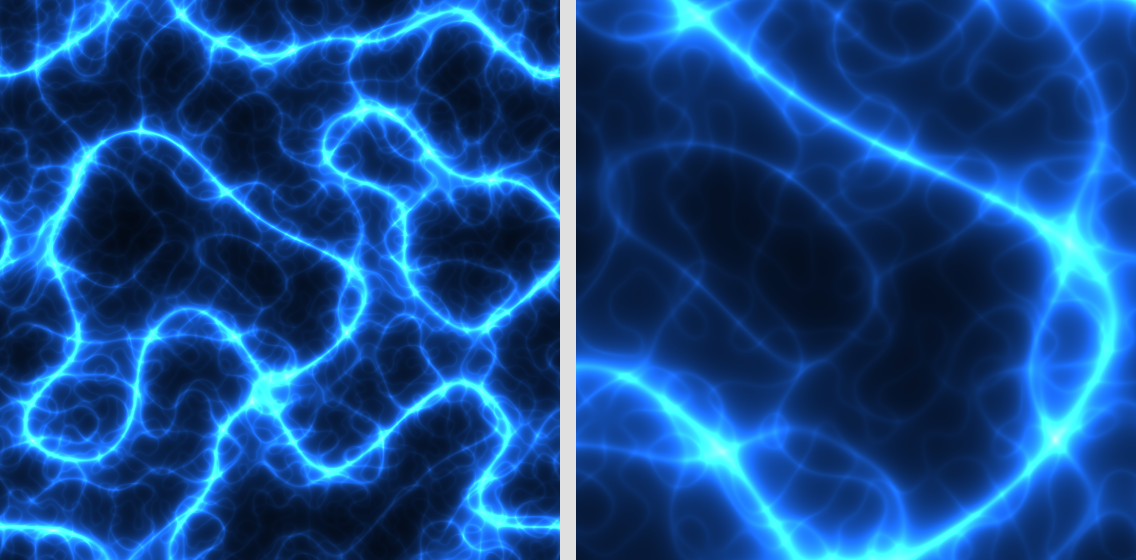
Left: the whole. Right: its middle third, enlarged.
This texture is drawn by a Shadertoy shader. Its source:

```glsl
// Tiling electric plasma: glowing blue filaments over near-black pockets.
// Each octave of wrapping gradient noise glows along its zero contour;
// the octave glows are multiplied, so that crossings burn white.

#define CELLS 4          // noise cells across the canvas, first octave
#define OCTAVES 4
#define GAIN 0.70        // overall brightness
#define FALLOFF 0.50     // glow exponent of the first octave
#define FALLOFF_DECAY 0.58
#define CORE 0.008       // half width of a filament core, in noise units
#define CORE_GROWTH 1.5
#define MID_LEVEL 0.13   // noise magnitude at which a glow is neutral
#define POCKET_DARK 1.5  // extra darkening away from the main filaments
#define TINT vec3(0.11, 0.44, 1.0)
#define SEED 23u

// Integer hash giving two values in 0..1
vec2 hash2(uvec3 key) {
    key = key * 1664525u + 1013904223u;
    for (int i = 0; i < 2; i++) {
        key.x += key.y * key.z;
        key.y += key.z * key.x;
        key.z += key.x * key.y;
        key ^= key >> 16u;
    }
    return vec2(key.xy & 0xffffu) / 65535.0;
}

// Slope at a lattice corner, projected on the offset from that corner
float cornerSlope(ivec2 corner, vec2 offset, int period, uint seed) {
    vec2 gradient = hash2(uvec3(uvec2(corner % period), seed)) - 0.5;
    return dot(normalize(gradient + 1e-5), offset);
}

// Gradient noise that repeats after a whole number of cells
float tiledNoise(vec2 p, int period, uint seed) {
    ivec2 cell = ivec2(floor(p));
    vec2 f = fract(p);
    vec2 blend = f * f * f * (f * (f * 6.0 - 15.0) + 10.0);
    ivec2 right = ivec2(1, 0), up = ivec2(0, 1);
    float low = mix(cornerSlope(cell, f, period, seed),
                    cornerSlope(cell + right, f - vec2(right), period, seed), blend.x);
    float high = mix(cornerSlope(cell + up, f - vec2(up), period, seed),
                     cornerSlope(cell + 1, f - 1.0, period, seed), blend.x);
    return mix(low, high, blend.y);
}

// Product of the contour glows of all octaves
float plasma(vec2 uv) {
    float glow = GAIN, falloff = FALLOFF, core = CORE;
    int period = CELLS;
    for (int i = 0; i < OCTAVES; i++) {
        uint seed = SEED + uint(i) * 7u;
        // Shift each lattice so that the octaves do not share corners
        vec2 shift = hash2(uvec3(seed, 91u, 5u));
        float n = tiledNoise(uv * float(period) + shift, period, seed);
        float level = length(vec2(n, core)) / MID_LEVEL;
        glow *= pow(level, -falloff);
        if (i == 0) glow *= exp(-POCKET_DARK * abs(n));
        falloff *= FALLOFF_DECAY;
        core *= CORE_GROWTH;
        period *= 2;
    }
    return glow;
}

void mainImage(out vec4 fragColor, in vec2 fragCoord) {
    vec2 uv = fragCoord / iResolution.xy;
    // The channels saturate one by one: blue, then cyan, then white
    fragColor = vec4(min(TINT * plasma(uv), 1.0), 1.0);
}
```
